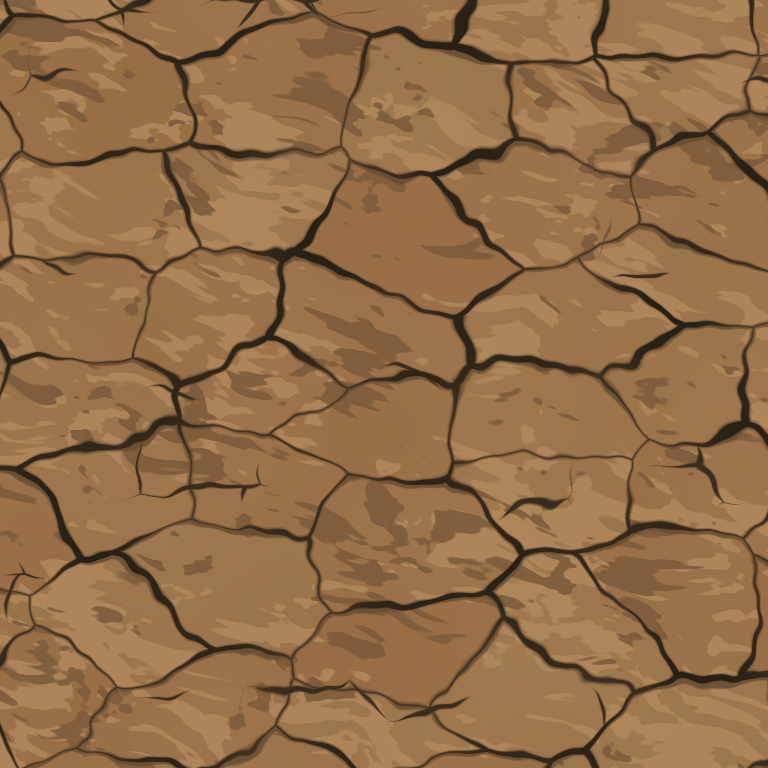
Give the GLSL for this texture, as a WebGL 1 fragment shader.

```glsl
precision highp float;
// Dry, cracked earth: wide irregular clay plates split by dark tapering cracks.
// Plates are warped Voronoi cells; ragged pale and dark flakes are thresholded
// gradient noise, biased to the lower and upper side of every plate.
uniform vec2 u_resolution;

#define PLATE_GRID vec2(5.0, 7.5)
#define SPUR_GRID vec2(6.5, 8.0)
#define FLAKE_GRID vec2(15.0, 36.0)
#define CRACK_THIN 0.0008
#define CRACK_WIDE 0.0046
#define PALE_LEVEL 0.29
#define DARK_LEVEL 0.41
#define CLAY vec3(0.61, 0.45, 0.29)
#define PALE vec3(0.69, 0.53, 0.36)
#define UMBER vec3(0.49, 0.355, 0.23)
#define SHADE vec3(0.40, 0.295, 0.19)
#define CRACK vec3(0.16, 0.125, 0.08)

vec2 hash2(vec2 p) {
  vec3 q = fract(p.xyx * vec3(0.1031, 0.1030, 0.0973));
  q += dot(q, q.yzx + 33.33);
  return fract((q.xx + q.yz) * q.zy);
}

float cornerSlope(vec2 corner, vec2 offset) {
  float angle = 6.2832 * hash2(corner).x;
  return dot(vec2(cos(angle), sin(angle)), offset);
}

float gradientNoise(vec2 p) {
  vec2 i = floor(p), f = fract(p);
  vec2 u = f * f * f * (f * (f * 6.0 - 15.0) + 10.0);
  vec2 e = vec2(1.0, 0.0);
  float low = mix(cornerSlope(i, f), cornerSlope(i + e, f - e), u.x);
  float high = mix(cornerSlope(i + e.yx, f - e.yx), cornerSlope(i + 1.0, f - 1.0), u.x);
  return mix(low, high, u.y);
}

float flakeNoise(vec2 p) {
  return gradientNoise(p) + 0.5 * gradientNoise(p * 2.03 + 17.0)
       + 0.25 * gradientNoise(p * 4.1 + 31.0);
}

vec2 seedPoint(vec2 cell) {
  return 0.1 + 0.8 * hash2(cell + 11.0);
}

// x: distance to the nearest plate edge in canvas units,
// y: height above the plate centre in cells, z: random value of the plate
vec3 plates(vec2 uv, vec2 grid) {
  vec2 p = uv * grid, cell = floor(p), f = fract(p);
  vec2 nearest = vec2(0.0), home = vec2(0.0);
  float best = 9.0;
  for (int y = -1; y <= 1; y++) {
    for (int x = -1; x <= 1; x++) {
      vec2 g = vec2(float(x), float(y));
      vec2 r = g + seedPoint(cell + g) - f;
      float d = dot(r, r);
      if (d < best) { best = d; nearest = r; home = g; }
    }
  }
  float edge = 9.0;
  for (int y = -2; y <= 2; y++) {
    for (int x = -2; x <= 2; x++) {
      vec2 g = home + vec2(float(x), float(y));
      vec2 r = g + seedPoint(cell + g) - f;
      vec2 across = r - nearest;
      if (dot(across, across) > 0.0001) {
        vec2 n = normalize(across);
        edge = min(edge, dot(0.5 * (nearest + r), n) / length(n * grid));
      }
    }
  }
  return vec3(edge, -nearest.y, hash2(cell + home + 71.0).y);
}

float inside(float width, float d, float blur) {
  return 1.0 - smoothstep(width - blur, width + blur, d);
}

void main() {
  vec2 uv = gl_FragCoord.xy / u_resolution.y;
  float blur = max(0.0008, 0.8 / u_resolution.y);

  // Bend the plate outlines, coarsely and then finely
  vec2 bend = vec2(gradientNoise(uv * 8.0), gradientNoise(uv * 8.0 + 40.0));
  vec2 kink = vec2(gradientNoise(uv * 30.0 + 9.0), gradientNoise(uv * 30.0 + 63.0));
  vec2 warped = uv + 0.032 * bend + 0.010 * kink;
  vec3 plate = plates(warped, PLATE_GRID);
  vec3 spur = plates(warped + 3.37, SPUR_GRID);

  // Clay with a slight change of tone from plate to plate
  float tone = gradientNoise(uv * 4.0 + 5.0);
  vec3 color = CLAY + (plate.z - 0.5) * vec3(0.012, 0.03, 0.025) + 0.025 * tone;

  // Ragged flakes, stretched sideways and slanted
  vec2 flake = vec2(uv.x, uv.y + 0.25 * uv.x) * FLAKE_GRID + 1.2 * bend.yx;
  float pale = flakeNoise(flake) + 0.9 * gradientNoise(uv * 5.0 + 23.0)
             + 0.3 * (plate.z - 0.5) - 0.25 * plate.y;
  float dark = flakeNoise(flake * 0.9 + 90.0) + 0.8 * gradientNoise(uv * 5.5 + 57.0)
             - 0.2 * (plate.z - 0.5) + 0.25 * plate.y;
  color = mix(color, PALE, 0.9 * smoothstep(PALE_LEVEL - 0.05, PALE_LEVEL + 0.05, pale));
  color = mix(color, UMBER, 0.9 * smoothstep(DARK_LEVEL - 0.05, DARK_LEVEL + 0.05, dark));

  // Cracks swell and taper; spurs end inside the plates
  float swell = smoothstep(-0.35, 0.4, gradientNoise(uv * 6.0 + 81.0));
  float width = mix(CRACK_THIN, CRACK_WIDE, swell);
  float spurSwell = smoothstep(0.1, 0.45, gradientNoise(uv * 6.5 + 35.0));
  float spurWidth = mix(-0.004, 0.003, spurSwell);

  // Shade is broader under the upper rim of a plate
  float rim = max(plate.y, 0.0) * max(0.0, 0.4 + 2.0 * gradientNoise(uv * 14.0));
  float shade = max(inside(width + 0.0016 + 0.009 * rim, plate.x, 2.0 * blur),
                    inside(spurWidth + 0.001, spur.x, 1.5 * blur));
  color = mix(color, SHADE, 0.85 * shade);
  float crack = max(inside(width, plate.x, blur) * mix(0.6, 1.0, swell),
                    0.75 * inside(spurWidth, spur.x, blur));
  gl_FragColor = vec4(mix(color, CRACK, crack), 1.0);
}
```
